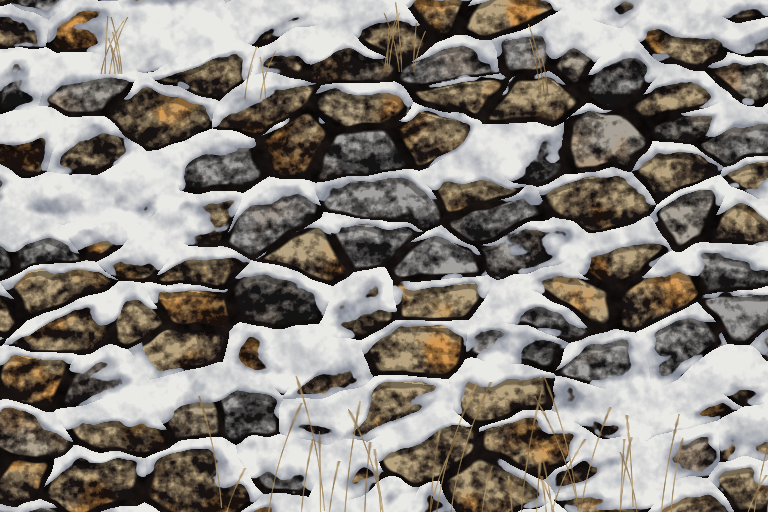
Write a WebGL 1 fragment shader that draws this texture.

```glsl
precision highp float;
// A sunlit dry stone wall of rough brown rocks, patched with snow and dry grass.
uniform vec2 u_resolution;

float hash(vec2 p) {
  p = fract(p * vec2(0.1831, 0.2477) + 0.37);
  p += dot(p, p.yx + 21.73);
  return fract(p.x * p.y * 95.43);
}

vec2 hash2(vec2 p) {
  return vec2(hash(p), hash(p + 57.3));
}

float noise(vec2 p) {
  vec2 i = floor(p), f = fract(p);
  f = f * f * (3.0 - 2.0 * f);
  return mix(mix(hash(i), hash(i + vec2(1, 0)), f.x),
             mix(hash(i + vec2(0, 1)), hash(i + vec2(1, 1)), f.x), f.y);
}

float fbm(vec2 p) {
  float sum = 0.0, amp = 0.5;
  for (int i = 0; i < 4; i++) {
    sum += amp * noise(p);
    p = mat2(1.6, 1.2, -1.2, 1.6) * p + 7.1;
    amp *= 0.5;
  }
  return sum - 0.47;
}

float smoothMin(float a, float b, float k) {
  float h = max(k - abs(a - b), 0.0) / k;
  return min(a, b) - h * h * k * 0.25;
}

// Rounded Voronoi rock: x = distance to its rim, yz = place in it, w = identity
vec4 rockAt(vec2 p) {
  p += 0.05 * (vec2(noise(p * 5.0), noise(p * 5.0 + 40.0)) - 0.5);
  p += 0.014 * (vec2(noise(p * 28.0), noise(p * 28.0 + 9.0)) - 0.5);
  vec2 q = (p - vec2(0.0, p.x * 0.06)) / vec2(0.155, 0.1) + 20.0;
  vec2 cell = floor(q), nearCell = cell, nearest = vec2(9.0);
  for (int j = -1; j <= 1; j++)
    for (int i = -1; i <= 1; i++) {
      vec2 c = cell + vec2(i, j);
      vec2 r = c + 0.06 + 0.88 * hash2(c) - q;
      if (dot(r, r) < dot(nearest, nearest)) { nearest = r; nearCell = c; }
    }
  float rim = 1.0;
  for (int j = -2; j <= 2; j++)
    for (int i = -2; i <= 2; i++) {
      vec2 c = nearCell + vec2(i, j);
      vec2 r = c + 0.06 + 0.88 * hash2(c) - q;
      vec2 side = r - nearest;
      if (dot(side, side) > 0.0001)
        rim = smoothMin(rim, dot(0.5 * (r + nearest), normalize(side)), 0.08);
    }
  return vec4(rim, -nearest, hash(nearCell + 3.7));
}

// Positive where snow lies: drifts, rock tops and the upper slope
float snowDepth(vec2 p, vec4 rock) {
  float drift = 3.3 * fbm(vec2(p.x * 3.2 + 2.0, p.y * 7.0 - p.x * 1.8));
  float ledge = 0.85 * rock.z - 0.35 * smoothstep(0.02, 0.25, rock.x);
  float slope = 0.5 * smoothstep(0.55, 1.0, p.y);
  return drift + ledge + slope + 0.45 * fbm(p * 20.0) - 0.4 * (rock.w - 0.5) - 0.02;
}

vec3 rockColour(vec2 p, vec4 rock) {
  float id = rock.w, tilt = 0.8 * (fract(id * 17.0) - 0.4);
  vec2 along = mat2(cos(tilt), -sin(tilt), sin(tilt), cos(tilt)) * p + id * 30.0;
  float strata = fbm(along * vec2(13.0, 48.0));
  float relief = fbm(along * 32.0) - fbm(along * 32.0 + vec2(0.2, 0.4));
  float turn = 6.28 * fract(id * 41.0);
  float facet = min(dot(rock.yz, vec2(cos(turn), sin(turn))), 0.12 + 0.5 * rock.z - 0.4 * rock.y);
  float light = 0.5 + 0.3 * (id - 0.5) + 1.1 * strata + 1.1 * relief
              + 0.9 * fbm(p * 95.0) + 0.4 * facet + 0.25 * rock.z;
  vec3 col = mix(vec3(0.09, 0.07, 0.07), vec3(0.30, 0.25, 0.20), smoothstep(0.05, 0.34, light));
  col = mix(col, vec3(0.49, 0.43, 0.33), smoothstep(0.32, 0.56, light));
  col = mix(col, vec3(0.72, 0.64, 0.50), smoothstep(0.54, 0.85, light));
  float rust = smoothstep(-0.02, 0.2, fbm(p * 9.0 + id * 8.0));
  col *= mix(vec3(1.0), vec3(1.2, 0.92, 0.56), rust * 0.8);
  float grey = smoothstep(0.6, 0.8, fract(id * 29.0));
  return mix(col, dot(col, vec3(0.33)) * vec3(0.99, 1.02, 1.08), grey * 0.75);
}

// Thin bent stalks: most at the lower right, the rest in tufts near the top
float grass(vec2 p) {
  float cover = 0.0;
  for (int i = 0; i < 56; i++) {
    float n = float(i);
    vec2 r = hash2(vec2(n, 4.0)), s = hash2(vec2(n, 31.0));
    bool low = i < 36;
    float tuft = floor(r.x * 4.0);
    vec2 root = low ? vec2(0.42 + 1.1 * r.x, -0.05 + 0.06 * s.y)
                    : vec2(0.18 + 0.28 * tuft + 0.07 * s.y, 0.8 + 0.1 * hash(vec2(tuft, 2.0)));
    float tall = (low ? 0.1 : 0.06) + (low ? 0.17 : 0.08) * r.y;
    float t = (p.y - root.y) / tall;
    float bend = root.x + (s.x - 0.45) * tall * (0.3 * t + 0.5 * t * t);
    float head = low ? 0.0035 * smoothstep(0.65, 0.85, t) * noise(vec2(n, p.y * 140.0)) : 0.0;
    float line = 1.0 - smoothstep(0.0004, 0.0022 + head, abs(p.x - bend));
    cover = max(cover, line * step(0.0, t) * step(t, 1.0));
  }
  return cover;
}

void main() {
  vec2 p = gl_FragCoord.xy / u_resolution.y;
  vec4 rock = rockAt(p);
  vec4 above = rockAt(p + vec2(0.005, 0.014));

  // Rocks, with dark joints and the shadow of the rock above
  float joint = 0.025 + 0.06 * fract(rock.w * 13.0);
  float face = smoothstep(joint, joint + 0.05, rock.x);
  float shadow = step(0.001, abs(above.w - rock.w)) * smoothstep(0.02, 0.08, above.x);
  vec3 col = rockColour(p, rock) * (1.0 - 0.5 * shadow);
  col = mix(vec3(0.07, 0.055, 0.05) * (1.0 + 2.0 * fbm(p * 50.0)), col, face);

  // Snow, with blue-grey thin edges and soft hollows
  float depth = snowDepth(p, rock);
  float overhang = smoothstep(0.0, 0.12, snowDepth(p + vec2(0.005, 0.014), above));
  col *= 1.0 - 0.35 * overhang;
  float hollow = fbm(p * 15.0) - fbm(p * 15.0 + vec2(0.15, 0.3));
  float sun = smoothstep(-0.05, 0.3, depth) + 1.6 * hollow + 0.35 * fbm(p * 110.0);
  vec3 snow = mix(vec3(0.53, 0.55, 0.60), vec3(0.88, 0.88, 0.875), clamp(sun, 0.0, 1.1));
  col = mix(col, snow, smoothstep(-0.015, 0.025, depth));

  vec3 straw = mix(vec3(0.45, 0.34, 0.20), vec3(0.78, 0.67, 0.46), noise(p * 60.0));
  gl_FragColor = vec4(mix(col, straw, 0.75 * grass(p)), 1.0);
}
```
